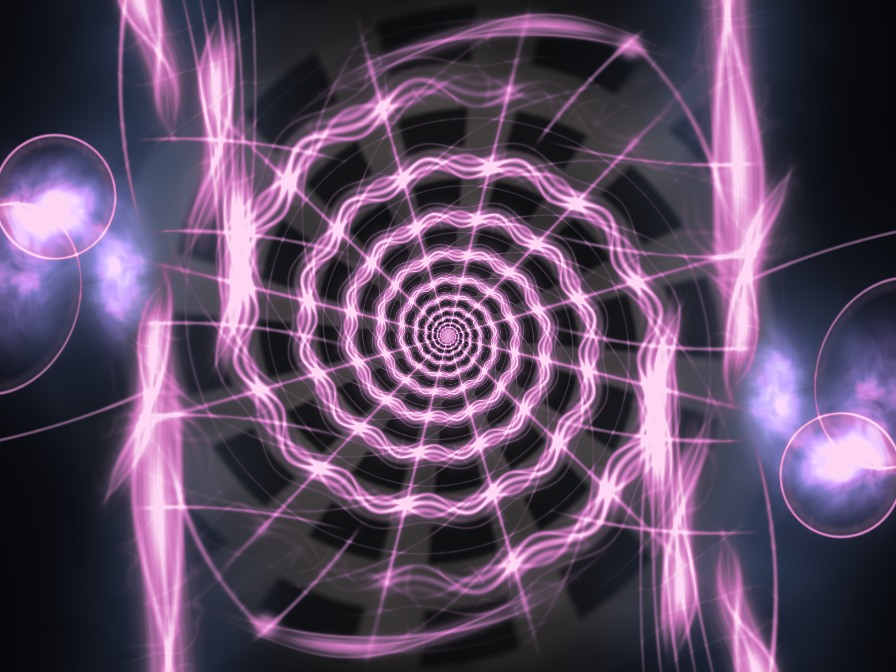
This background is drawn by a WebGL 2 fragment shader. Its source:

```glsl
#version 300 es
precision highp float;
// A glowing pink spiral web with silky side ribbons and paired glass orbs.
uniform vec2 u_resolution;
out vec4 fragColor;

const float TAU = 6.2831853;
const vec3 PLUM = vec3(0.44, 0.33, 0.45);
const vec3 PINK = vec3(0.82, 0.46, 0.75);
const vec3 PALE = vec3(0.99, 0.84, 0.95);
const vec3 BLUE = vec3(0.25, 0.32, 0.48);
const vec3 VIOLET = vec3(0.62, 0.50, 0.88);

float bell(float x, float width) {
    x /= width;
    return exp(-x * x);
}

float centered(float x) { return fract(x + 0.5) - 0.5; }

// Layered sines, bent by each other, for smoky variation
float silk(vec2 p) {
    float sum = 0.0, gain = 0.5;
    for (int i = 0; i < 4; i++) {
        p = mat2(1.5, 0.9, -0.9, 1.5) * p + 0.6 * sin(p.yx * 1.3);
        sum += gain * sin(p.x) * cos(p.y);
        gain *= 0.6;
    }
    return 0.5 + 0.5 * sum;
}

// Position along (x) and beside (y) a bowed path from a to b
vec2 pathCoords(vec2 p, vec2 a, vec2 b, float bend) {
    vec2 along = b - a;
    float len = length(along);
    along /= len;
    p -= a;
    float t = dot(p, along) / len;
    return vec2(t, dot(p, vec2(-along.y, along.x)) - bend * 4.0 * t * (1.0 - t));
}

float strand(vec2 p, vec2 a, vec2 b, float bend, float width) {
    vec2 c = pathCoords(p, a, b, bend);
    return bell(c.y, width) * smoothstep(0.0, 0.2, c.x) * smoothstep(1.0, 0.7, c.x);
}

// Feathered ribbon: bright head at a, braided edges, fading tail at b
float ribbon(vec2 p, vec2 a, vec2 b, float bend, float width) {
    vec2 c = pathCoords(p, a, b, bend);
    float t = c.x, side = c.y / width + 0.3 * sin(c.x * 8.0);
    float twist = 0.25 + 0.75 * sin(t * 6.0 + 0.3);
    float body = bell(side, 1.0) * (0.25 + 0.45 * silk(vec2(side * 3.5, t * 3.0)));
    float edges = bell(side - twist, 0.18) + 0.8 * bell(side + twist, 0.15);
    float head = 0.65 * bell(t - 0.25, 0.15) * bell(side, 0.60);
    float veil = 0.14 * bell(side, 2.2);
    float ends = smoothstep(-0.15, 0.25, t) * smoothstep(1.15, 0.45, t);
    return (body + 0.42 * edges + head + veil) * ends;
}

float blob(vec2 p, vec2 center, vec2 radii) {
    return bell(length((p - center) / radii), 1.0);
}

float rim(vec2 p, vec2 center, vec2 radii, float tilt) {
    p -= center;
    p = mat2(cos(tilt), -sin(tilt), sin(tilt), cos(tilt)) * p;
    float d = (length(p / radii) - 1.0) * min(radii.x, radii.y);
    return 0.65 * bell(d, 0.002) + 0.25 * bell(d + 0.008, 0.010);
}

// Two logarithmic arms crossed by twelve spokes; returns light and haze
vec2 spiralWeb(vec2 p) {
    float r = max(length(p), 0.0005), angle = atan(p.y, p.x);
    float turn = (log(r) + 0.3716 * angle / 3.14159265) / 0.3716 + 0.19;
    float sector = (angle - 0.28) * 12.0 / TAU;
    float spoke = centered(sector), wave = sin(sector * TAU);
    float ring = centered(turn + 0.05 * wave + 0.03 * cos(sector * TAU));
    float node = bell(spoke, 0.22);
    float inner = 1.0 - smoothstep(0.04, 0.28, r);
    // Braided arms
    float grain = 0.75 + 0.40 * sin(ring * 48.0 + 3.0 * wave);
    float body = bell(ring, 0.155 + 0.03 * inner) * (0.66 + 0.26 * node) * mix(grain, 1.0, inner * 0.5);
    float braid = bell(ring - 0.15 * wave - 0.03, 0.030) + bell(ring + 0.14 * wave + 0.03, 0.028);
    float veil = 0.13 * bell(ring - 0.1, 0.30);
    float arms = body + 0.40 * braid + veil + 0.50 * bell(spoke, 0.09) * bell(ring, 0.13);
    float lean = 0.5 + 0.5 * cos(2.0 * (angle - 2.45));
    arms *= mix(1.0, 0.2 + 0.8 * lean, smoothstep(0.26, 0.36, r));
    arms *= 1.0 - smoothstep(0.35, 0.46, r);
    // Spokes and thin arcs
    float lines = 0.42 * bell(spoke + 0.03 * wave, 0.022 + 0.02 * inner) + 0.10 * bell(spoke, 0.10);
    lines += 0.20 * bell(centered(sector + turn + 0.3), 0.026);
    lines += 0.20 * bell(centered(turn + 0.36), 0.018) + 0.18 * bell(centered(turn - 0.3 + 0.08 * wave), 0.018);
    lines *= 1.0 - smoothstep(0.32, 0.56, r);
    float light = arms + lines + 0.16 * inner;
    light = mix(0.85, light, smoothstep(0.004, 0.018, r));
    // Dark windows between the spokes
    vec2 window = abs(vec2(centered(sector - 0.60), centered(turn - 0.52)));
    float hole = smoothstep(0.34, 0.26, window.x) * smoothstep(0.30, 0.20, window.y);
    float haze = (1.0 - 0.80 * hole) * (1.0 - smoothstep(0.34, 0.62, r));
    return vec2(light, haze);
}

// One side: x is pink light, y is blue mist, z is orb light
vec3 sideGlow(vec2 p) {
    float e = ribbon(p, vec2(-0.460, 0.58), vec2(-0.395, 0.28), -0.012, 0.028);
    e += ribbon(p, vec2(-0.335, 0.46), vec2(-0.390, 0.10), 0.014, 0.024);
    e += ribbon(p, vec2(-0.310, 0.25), vec2(-0.345, -0.06), 0.012, 0.018);
    e += ribbon(p, vec2(-0.425, 0.07), vec2(-0.510, -0.26), 0.018, 0.022);
    e += ribbon(p, vec2(-0.425, -0.06), vec2(-0.440, -0.85), 0.008, 0.034);
    e += 0.55 * ribbon(p, vec2(0.30, 0.43), vec2(-0.24, 0.31), -0.080, 0.016);
    e += 0.4 * strand(p, vec2(0.12, 0.27), vec2(0.31, 0.47), 0.01, 0.004);
    e += 0.35 * strand(p, vec2(0.25, 0.46), vec2(0.42, 0.12), 0.04, 0.005);
    e += 0.5 * blob(p, vec2(0.272, 0.428), vec2(0.018));
    // Fine threads
    e += 0.5 * strand(p, vec2(-0.47, 0.56), vec2(-0.43, 0.08), -0.035, 0.004);
    e += 0.4 * strand(p, vec2(-0.75, -0.17), vec2(-0.40, -0.06), -0.015, 0.003);
    for (int i = 0; i < 5; i++) {
        float y = 0.28 - 0.137 * float(i);
        e += 0.4 * strand(p, vec2(-0.48, y + 0.01), vec2(-0.12, y - 0.03), 0.018, 0.003);
        e += 0.3 * strand(p, vec2(-0.30 - 0.03 * float(i), 0.6), vec2(-0.34, -0.1), 0.03, 0.003);
    }
    e += rim(p, vec2(-0.585, 0.207), vec2(0.090, 0.092), 0.0);
    e += 0.7 * rim(p, vec2(-0.665, 0.055), vec2(0.115, 0.145), -0.35);
    // Orb cores
    float smoke = 0.55 + 0.85 * silk(p * 30.0);
    float orb = 1.6 * blob(p, vec2(-0.590, 0.185), vec2(0.075, 0.060));
    orb += 1.3 * blob(p, vec2(-0.487, 0.085), vec2(0.038, 0.075));
    orb += 0.80 * blob(p, vec2(-0.645, 0.080), vec2(0.070, 0.075));
    float mist = 0.6 * blob(p, vec2(-0.55, 0.10), vec2(0.15, 0.19));
    mist += 0.60 * blob(p, vec2(-0.41, -0.40), vec2(0.12, 0.28));
    mist += 0.60 * blob(p, vec2(-0.42, 0.38), vec2(0.15, 0.27));
    return vec3(e, mist, orb * smoke);
}

void main() {
    vec2 p = (gl_FragCoord.xy - 0.5 * u_resolution) / u_resolution.y;
    vec2 web = spiralWeb(p);
    vec3 glow = sideGlow(p) + sideGlow(-p);
    float smoke = silk(p * 7.0);
    float wisps = bell(centered(smoke * 4.0), 0.07) * min(web.y + glow.y + glow.z, 1.0);
    vec3 color = vec3(0.025, 0.03, 0.04) + vec3(0.22, 0.20, 0.19) * web.y * (0.65 + 0.6 * smoke);
    color += BLUE * glow.y * (0.55 + 0.6 * smoke);
    color += VIOLET * glow.z * 0.8;
    float light = web.x + glow.x + 0.10 * wisps + 0.95 * max(glow.z - 0.35, 0.0);
    color = mix(color, max(color, PLUM), smoothstep(0.04, 0.48, light));
    color = mix(color, max(color, PINK), smoothstep(0.28, 0.75, light));
    color = mix(color, PALE, smoothstep(0.62, 1.20, light));
    fragColor = vec4(min(color, vec3(1.0)), 1.0);
}
```
